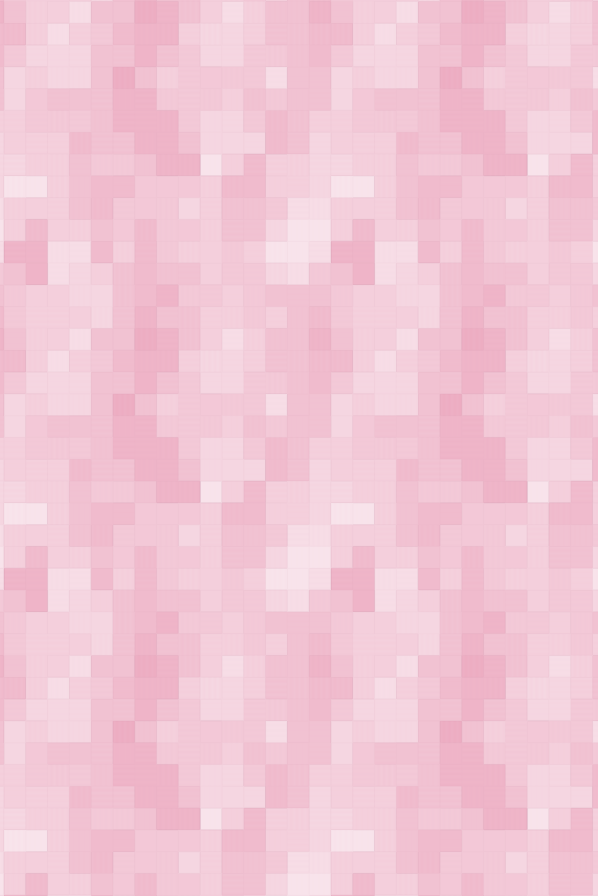
Reproduce this pattern procedurally as a WebGL 2 fragment shader.

```glsl
#version 300 es
precision highp float;
// Pink patchwork of square blocks in a repeating 15 by 15 tile, with faint seams and a woven grain.

uniform vec2 u_resolution;
out vec4 fragColor;

const float TAU = 6.2831853;
const float TILE = 15.0;      // blocks along each side of one repeat
const float ACROSS = 27.43;   // blocks across the canvas width

float hash(vec2 p) {
  return fract(sin(dot(p, vec2(12.99, 78.23))) * 43758.5);
}

// Periodic wave along one axis, with a crest at the given block
float wave(float x, float cycles, float crest) {
  return cos(TAU * cycles * (x - crest) / TILE);
}

// Periodic soft band along one axis, narrower as focus grows
float band(float x, float center, float focus) {
  return exp(focus * (wave(x, 1.0, center) - 1.0));
}

// Flat lightness of one block, 0 = rose, 1 = near white
float blockTone(vec2 id) {
  id = mod(id, TILE);

  // Some blocks join the one beside or above them
  float joinChance = hash(id + 31.7);
  if (joinChance > 0.74) id.x = mod(id.x - 1.0, TILE);
  else if (joinChance < 0.30) id.y = mod(id.y - 1.0, TILE);

  // Leaning columns at the top, fading towards one side
  float lean = 2.2 - 1.0 * wave(id.y, 1.0, 3.5);
  float tone = 0.56 + 0.04 * wave(id.x, 1.0, 13.0);
  tone += 0.40 * wave(id.x, 2.0, lean) * (0.75 + 0.25 * wave(id.x, 1.0, 4.5)) * band(id.y, 0.5, 1.2);

  // Bands of differing rhythm below, each strongest in one place
  tone += 0.42 * wave(id.x, 3.0, 9.3) * (0.45 + 0.55 * wave(id.x, 1.0, 9.5)) * band(id.y, 5.3, 5.0);
  tone += 0.44 * wave(id.x, 2.0, 14.4) * (0.5 + 0.5 * wave(id.x, 1.0, 14.4)) * band(id.y, 8.5, 8.0);
  tone += 0.42 * wave(id.x, 3.0, 2.6) * (0.7 + 0.3 * wave(id.x, 1.0, 0.0)) * band(id.y, 10.7, 5.0);
  tone -= 0.14 * band(id.y, 4.4, 9.0);

  // One deep and one pale accent
  tone -= 0.40 * band(id.x, 13.5, 14.0) * band(id.y, 14.0, 24.0);
  tone += 0.40 * band(id.x, 12.0, 24.0) * band(id.y, 2.0, 24.0);

  // Uneven blocks, settled to a few dye strengths
  tone += 0.32 * (hash(id) - 0.5);
  return clamp(floor(tone * 9.0 + 0.5) / 9.0, -0.1, 1.06);
}

void main() {
  // Block grid, with rows counted from the top
  vec2 p = vec2(gl_FragCoord.x, u_resolution.y - gl_FragCoord.y) / u_resolution.x;
  vec2 grid = p * ACROSS - vec2(0.18, 0.065);
  float pixel = ACROSS / u_resolution.x;

  // Four blocks around the nearest corner, blended over one pixel
  vec2 corner = floor(grid + 0.5);
  vec2 offset = grid - corner;
  vec2 side = clamp(offset / pixel + 0.5, 0.0, 1.0);
  float a = blockTone(corner - 1.0);
  float b = blockTone(corner - vec2(0.0, 1.0));
  float c = blockTone(corner - vec2(1.0, 0.0));
  float d = blockTone(corner);
  float tone = mix(mix(a, b, side.x), mix(c, d, side.x), side.y);

  // Woven grain, upright or level in each block
  vec2 cell = mod(floor(grid), TILE);
  float upright = step(0.45, hash(cell + 5.3));
  float thread = mix(grid.y, grid.x, upright);
  tone += 0.022 * hash(cell + 9.1) * sin(TAU * 4.0 * thread);
  vec3 color = mix(vec3(0.925, 0.655, 0.745), vec3(0.972, 0.89, 0.92), tone);

  // Thin seams, stronger where neighbouring tones differ
  vec2 contrast = vec2(abs(mix(a, c, side.y) - mix(b, d, side.y)),
                       abs(mix(a, b, side.x) - mix(c, d, side.x)));
  vec2 line = 1.0 - smoothstep(0.03 - 0.5 * pixel, 0.03 + 0.5 * pixel, abs(offset));
  vec2 wear = 0.4 + 1.2 * vec2(hash(cell + 2.0), hash(cell + 7.0));
  vec2 seam = line * (0.05 + 0.28 * contrast) * wear;
  color = mix(color, vec3(0.78, 0.56, 0.65), max(seam.x, seam.y));

  fragColor = vec4(color, 1.0);
}
```
